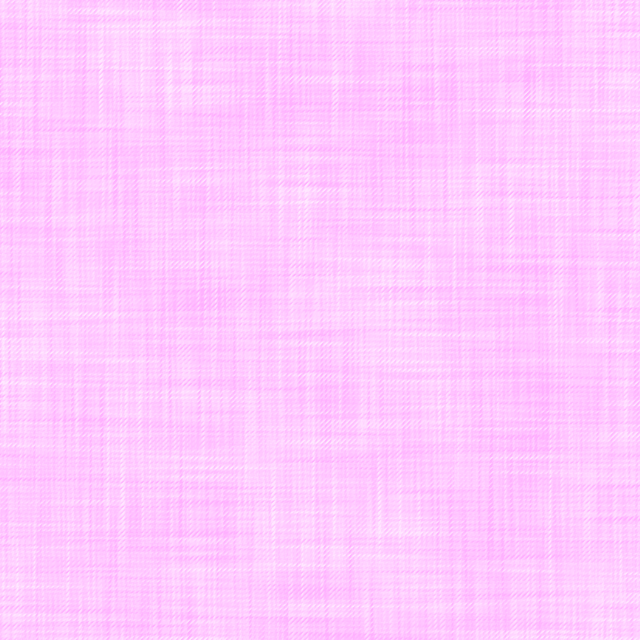
This texture is drawn by a WebGL 2 fragment shader. Its source:

```glsl
#version 300 es
precision highp float;
// Pink twill cloth: streaky warp and weft threads crossing in fine diagonal steps.

uniform vec2 u_resolution;
out vec4 fragColor;

float hash(vec2 p) {
    vec3 q = fract(p.xyx * 0.1031);
    q += dot(q, q.yzx + 33.33);
    return fract((q.x + q.y) * q.z);
}

// Dot product of a random unit gradient with the offset from its lattice corner
float cornerSlope(vec2 corner, vec2 offset) {
    float angle = 6.2832 * hash(corner);
    return dot(vec2(cos(angle), sin(angle)), offset);
}

float gradientNoise(vec2 p) {
    vec2 cell = floor(p), f = fract(p);
    vec2 blend = f * f * f * (f * (f * 6.0 - 15.0) + 10.0);
    float low = mix(cornerSlope(cell, f),
                    cornerSlope(cell + vec2(1, 0), f - vec2(1, 0)), blend.x);
    float high = mix(cornerSlope(cell + vec2(0, 1), f - vec2(0, 1)),
                     cornerSlope(cell + vec2(1, 1), f - vec2(1, 1)), blend.x);
    return mix(low, high, blend.y);
}

// Shade of a thread; x runs across the threads, y along them
float threadShade(vec2 p, float seed) {
    float fine = gradientNoise(p * vec2(227.0, 6.0) + seed);
    float medium = gradientNoise(p * vec2(97.0, 4.0) + seed + 31.7);
    float coarse = gradientNoise(p * vec2(31.0, 3.0) + seed + 67.3);
    return 0.15 * fine + 0.11 * medium + 0.06 * coarse;
}

void main() {
    vec2 uv = gl_FragCoord.xy / u_resolution;

    // Warp runs upward, weft runs sideways
    float warp = threadShade(uv, 11.3);
    float weft = threadShade(uv.yx, 409.6);

    // Diagonal twill decides which thread lies on top
    float diagonal = abs(fract((uv.x - uv.y) * 128.0 + 0.125) - 0.5);
    float pixelWidth = 128.0 / u_resolution.y;
    float warpOnTop = clamp((0.25 - diagonal) / pixelWidth + 0.5, 0.0, 1.0);
    float shade = mix(weft, warp, warpOnTop);

    // Broad uneven dye
    shade += 0.05 * gradientNoise(uv * 5.0 + 3.4);

    float green = clamp(0.79 + shade, 0.69, 0.91);
    fragColor = vec4(1.0, green, 1.0, 1.0);
}
```
